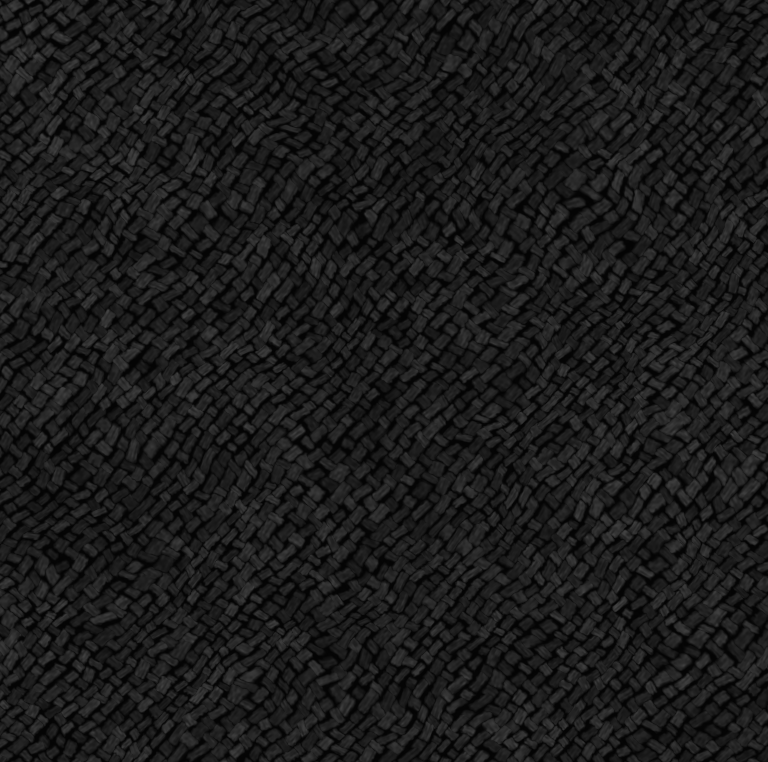
Give the GLSL for this texture, as a Shadertoy shader.

```glsl
#define YARNS 58.0
#define WEAVE_ANGLE 0.84
#define WARP_HALF vec2(0.62, 0.36)
#define WEFT_HALF vec2(0.47, 0.32)
#define CORNER 0.17
#define SOFTNESS 0.13
#define WOBBLE 0.85
#define GAP_TONE 0.017
#define YARN_DARK 0.085
#define YARN_LIGHT 0.165

float hash(vec2 p) {
    vec3 q = fract(vec3(p.xyx) * 0.1031);
    q += dot(q, q.yzx + 33.33);
    return fract((q.x + q.y) * q.z);
}

float noise(vec2 p) {
    vec2 i = floor(p), f = fract(p);
    f = f * f * (3.0 - 2.0 * f);
    vec2 e = vec2(0.0, 1.0);
    return mix(mix(hash(i), hash(i + e.yx), f.x),
               mix(hash(i + e.xy), hash(i + e.yy), f.x), f.y);
}

mat2 rotation(float a) {
    float c = cos(a), s = sin(a);
    return mat2(c, -s, s, c);
}

float roundedBox(vec2 p, vec2 halfSize) {
    vec2 q = abs(p) - halfSize + CORNER;
    return length(max(q, 0.0)) + min(max(q.x, q.y), 0.0) - CORNER;
}

// Brightness of the visible float of yarn centred in one weave cell
float yarnFloat(vec2 p, vec2 cell) {
    vec2 local = p - cell - 0.5;
    float seed = hash(cell + 211.0);
    float seed2 = hash(cell + 517.0);
    float seed3 = hash(cell + 823.0);
    local -= 0.2 * (vec2(seed2, seed3) - 0.5);

    // Warp and weft alternate over the checkerboard
    bool warp = mod(cell.x + cell.y, 2.0) < 0.5;
    if (!warp) local = local.yx;
    local = rotation(0.5 * (seed - 0.5)) * local;
    vec2 halfSize = warp ? WARP_HALF : WEFT_HALF;
    halfSize *= 0.78 + 0.44 * vec2(seed2, seed);

    // Ragged edges and fibres running along the yarn
    float ragged = noise(local * 5.0 + seed * 90.0) - 0.5;
    float d = roundedBox(local, halfSize) + 0.12 * ragged;
    float body = 1.0 - smoothstep(-SOFTNESS, SOFTNESS, d);
    float fibre = noise(local * vec2(2.2, 7.0) + seed2 * 70.0);
    float tone = mix(YARN_DARK, YARN_LIGHT, seed3);
    return body * tone * (0.72 + 0.56 * fibre);
}

void mainImage(out vec4 fragColor, in vec2 fragCoord) {
    vec2 uv = fragCoord / iResolution.y;
    vec2 p = rotation(WEAVE_ANGLE) * uv * YARNS + 100.0;

    // Uneven yarn spacing
    vec2 bend = vec2(noise(p * 0.35), noise(p * 0.35 + 47.0)) - 0.5;
    vec2 drift = vec2(noise(p * 0.1 + 9.0), noise(p * 0.1 + 71.0)) - 0.5;
    p += WOBBLE * (bend + 2.0 * drift);

    // Overlapping floats from the neighbouring cells
    float cloth = 0.0;
    for (int y = -1; y <= 1; y++) {
        for (int x = -1; x <= 1; x++) {
            cloth = max(cloth, yarnFloat(p, floor(p) + vec2(x, y)));
        }
    }

    // Broad fading and fine fuzz
    float fade = 0.88 + 0.24 * noise(uv * 6.0 + 3.0);
    float fuzz = 0.85 + 0.3 * noise(uv * YARNS * 4.5);
    float shade = GAP_TONE * fuzz + cloth * fade * fuzz;
    fragColor = vec4(vec3(shade), 1.0);
}
```
